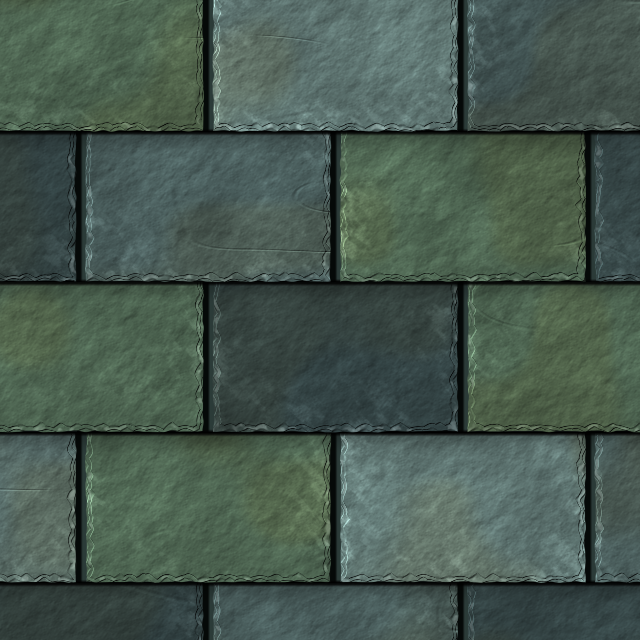
Give the GLSL for this texture, as a WebGL 1 fragment shader.

```glsl
precision highp float;
// Overlapping roof slates in half-offset courses, in green, dark and pale grey stone.
// Each slate is an edge distance with cellular chipping; layered noise gives a height
// field that is lit from the upper left, then scuffs and cast shadows are added.
uniform vec2 u_resolution;

#define PITCH vec2(0.398, 0.235)   // slate spacing across and down
#define ORIGIN vec2(0.319, 0.206)  // first joint from left, first course edge from top
#define GAP 0.0125                 // open joint width
#define RIM 0.0095                 // chipped border width
#define CHIP_HEIGHT 0.0036
#define GRAIN_HEIGHT 0.0028
#define RELIEF 0.6                 // strength of the lighting
#define SCUFF 0.55                 // strength of pale wear
#define GREEN vec3(0.300, 0.390, 0.315)
#define DARK vec3(0.185, 0.245, 0.250)
#define PALE vec3(0.385, 0.475, 0.460)
#define BED vec3(0.170, 0.230, 0.220)

float hash(vec2 p) {
  vec3 k = fract(vec3(p.xyx) * 0.1031);
  k += dot(k, k.yzx + 33.33);
  return fract((k.x + k.y) * k.z);
}

float noise(vec2 p) {
  vec2 i = floor(p), f = fract(p);
  f = f * f * (3.0 - 2.0 * f);
  return mix(mix(hash(i), hash(i + vec2(1, 0)), f.x),
             mix(hash(i + vec2(0, 1)), hash(i + vec2(1, 1)), f.x), f.y);
}

float fbm(vec2 p) {
  float sum = 0.0, gain = 0.5;
  for (int i = 0; i < 4; i++) {
    sum += gain * noise(p);
    p = mat2(1.6, 1.2, -1.2, 1.6) * p + 7.3;
    gain *= 0.5;
  }
  return sum;
}

// Distance to the nearest scattered point.
float cellular(vec2 p) {
  vec2 cell = floor(p);
  float nearest = 2.0;
  for (int y = -1; y <= 1; y++)
    for (int x = -1; x <= 1; x++) {
      vec2 c = cell + vec2(x, y);
      nearest = min(nearest, length(c + vec2(hash(c), hash(c + 57.0)) - p));
    }
  return nearest;
}

// Positive inside the slate; the top edge is hidden under the course above.
float edgeDistance(vec2 q, vec2 seed) {
  vec2 far = PITCH - q;
  float d = min(q.x - GAP, min(far.x, far.y));
  return d - 0.0035 * noise(q * 75.0 + seed);
}

// 0 at the slate's outline, 1 where the chipped rim meets the face.
float rimLevel(vec2 q, vec2 seed) {
  return edgeDistance(q, seed) / RIM + 1.1 * (cellular(q * 48.0 + seed) - 0.45);
}

float height(vec2 q, vec2 seed) {
  float rim = rimLevel(q, seed);
  float ledges = 0.5 * smoothstep(0.0, 0.25, rim) + 0.5 * smoothstep(0.75, 1.0, rim);
  float vein = abs(noise(q * vec2(5.0, 17.0) + seed) - 0.5);
  float crack = (1.0 - smoothstep(0.0, 0.03, vein))
              * smoothstep(0.58, 0.75, noise(q * 7.0 + seed * 3.0));
  float grain = 2.0 * fbm(mat2(0.8, 0.6, -0.6, 0.8) * q * vec2(38.0, 46.0) + seed);
  return CHIP_HEIGHT * ledges + GRAIN_HEIGHT * grain - 0.001 * crack;
}

// Stone shade per slate: 0 dark to 1 pale grey, negative for green.
float stoneTone(float row, float column) {
  vec4 tones = row < 0.5 ? vec4(-1.0, 0.92, 0.38, 0.6)
             : row < 1.5 ? vec4(0.05, 0.46, -1.0, 0.15)
             : row < 2.5 ? vec4(-1.0, 0.06, -1.0, 0.5)
             : row < 3.5 ? vec4(0.8, -1.0, 0.9, 0.55)
             : vec4(0.05, 0.45, 0.12, -1.0);
  return dot(tones, vec4(equal(vec4(0, 1, 2, 3), vec4(column))));
}

void main() {
  vec2 p = gl_FragCoord.xy / u_resolution;
  p.y = 1.0 - p.y;

  // Slate index and position measured from its upper left corner
  vec2 grid = (p - ORIGIN) / PITCH + 1.0;
  float row = floor(grid.y);
  grid.x += 0.5 * mod(row, 2.0);
  float column = floor(grid.x);
  vec2 q = fract(grid) * PITCH;
  vec2 seed = vec2(column * 19.7 + 11.0, row * 31.3 + 5.0);
  float d = edgeDistance(q, seed);

  // Stone colour with broad mottling
  float tone = stoneTone(row, column);
  vec3 stone = tone < 0.0 ? GREEN : mix(DARK, PALE, tone);
  float mottle = fbm(q * 11.0 + seed);
  stone *= 0.82 + 0.38 * mottle;
  stone *= mix(vec3(1), vec3(1.03, 0.98, 0.91), smoothstep(0.45, 0.7, noise(q * 8.0 - seed)));

  // Pale scuffs gather toward the exposed edges
  float streaks = smoothstep(0.42, 0.7, fbm(mat2(0.7, 0.7, -0.7, 0.7) * q * vec2(90, 45) + seed));
  float wear = smoothstep(0.3, 0.75, noise(q * 13.0 + seed * 2.0)) * exp(-22.0 * max(d, 0.0));
  stone = mix(stone, stone * 1.4 + 0.07, SCUFF * streaks * (wear + 0.08));

  // Relief lighting and bright flakes on the chipped ledge
  float e = 0.001, h = height(q, seed);
  vec2 slope = vec2(height(q + vec2(e, 0), seed) - h, height(q + vec2(0, e), seed) - h) / e;
  stone *= clamp(1.0 + RELIEF * dot(slope, vec2(0.65, 0.75)), 0.16, 1.55);
  float rim = rimLevel(q, seed);
  float ledge = smoothstep(0.2, 0.4, rim) * (1.0 - smoothstep(0.6, 0.85, rim));
  stone += 0.14 * ledge * smoothstep(0.45, 0.8, noise(q * 110.0 + seed));

  // Open joint: shadow of the slate on its left, then the bed below
  float side = q.x - PITCH.x * step(0.5 * PITCH.x, q.x);
  vec3 joint = mix(vec3(0.02, 0.035, 0.03), BED, smoothstep(0.005, 0.010, side));
  joint *= smoothstep(0.0, 0.006, PITCH.y - q.y);
  float aa = 0.7 / u_resolution.y;
  vec3 color = mix(joint, stone, smoothstep(-aa, aa, d));

  // Shadow cast by the course above
  color *= mix(0.12, 1.0, smoothstep(0.001, 0.007, q.y));
  color *= mix(0.78, 1.0, smoothstep(0.0, 0.035, q.y));
  gl_FragColor = vec4(color, 1.0);
}
```
